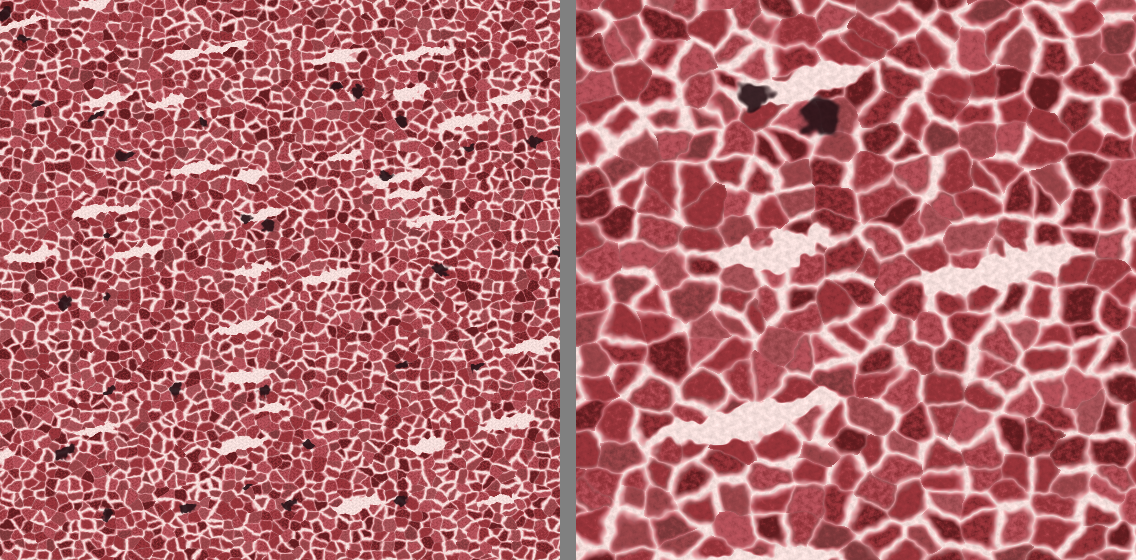
Left: the whole. Right: its middle third, enlarged.
Reproduce this texture procedurally as a Shadertoy shader.

```glsl
const vec3 PALE   = vec3(0.96, 0.87, 0.86);
const vec3 PINK   = vec3(0.87, 0.59, 0.61);
const vec3 ROSE   = vec3(0.74, 0.35, 0.39);
const vec3 DULL   = vec3(0.60, 0.33, 0.34);
const vec3 RED    = vec3(0.59, 0.20, 0.225);
const vec3 MAROON = vec3(0.39, 0.11, 0.125);
const vec3 NUCLEUS = vec3(0.16, 0.07, 0.09);

float hash1(vec2 p) {
    vec3 q = fract(vec3(p.xyx) * 0.1031);
    q += dot(q, q.yzx + 33.33);
    return fract((q.x + q.y) * q.z);
}

vec2 hash2(vec2 p) {
    return vec2(hash1(p + 17.3), hash1(p + 71.9));
}

// Layered sines, roughly -1 to 1
float waves(vec2 p) {
    float sum = 0.0, amp = 0.5;
    for (int i = 0; i < 4; i++) {
        sum += amp * sin(p.x + 1.7 * sin(p.y)) * cos(p.y + 1.3 * sin(p.x));
        p = mat2(1.5, 1.1, -1.1, 1.5) * p + 2.3;
        amp *= 0.6;
    }
    return sum;
}

float softMin(float a, float b, float k) {
    float h = max(k - abs(a - b), 0.0) / k;
    return min(a, b) - 0.25 * h * h * k;
}

vec2 cellPoint(vec2 id) {
    return id + 0.5 + 0.84 * (hash2(id) - 0.5);
}

vec2 nearestCell(vec2 p) {
    vec2 base = floor(p), best = base;
    float bestDist = 9.0;
    for (int y = -1; y <= 1; y++)
    for (int x = -1; x <= 1; x++) {
        vec2 id = base + vec2(x, y);
        vec2 r = cellPoint(id) - p;
        float d = dot(r, r);
        if (d < bestDist) { bestDist = d; best = id; }
    }
    return best;
}

// Distance to the rounded cell wall; every shared wall has its own gap
float wallDistance(vec2 p, vec2 id, float gapSpread) {
    vec2 a = cellPoint(id) - p;
    float wall = 1.0;
    for (int y = -2; y <= 2; y++)
    for (int x = -2; x <= 2; x++) {
        if (x == 0 && y == 0) continue;
        vec2 other = id + vec2(x, y);
        vec2 b = cellPoint(other) - p;
        float gap = gapSpread * (hash1(id + other + 5.7) - 0.55);
        wall = softMin(wall, dot(0.5 * (a + b), normalize(b - a)) - gap, 0.12);
    }
    return wall;
}

// Sparse ellipses: 1 at a centre, 0 at its rim
float scatter(vec2 p, vec2 radii, float share, float seed) {
    vec2 base = floor(p);
    float best = -1.0;
    for (int y = -1; y <= 1; y++)
    for (int x = -1; x <= 1; x++) {
        vec2 id = base + vec2(x, y);
        if (hash1(id + seed) > share) continue;
        vec2 r = p - id - hash2(id + seed);
        vec2 size = radii * (0.6 + 0.7 * hash2(id + seed + 40.0));
        best = max(best, 1.0 - length(r / size));
    }
    return best;
}

vec3 cellColor(vec2 id, float mottle) {
    float pick = hash1(id + 8.0) + 0.22 * mottle;
    vec3 col = mix(MAROON, RED, smoothstep(0.0, 0.4, pick));
    col = mix(col, ROSE, 0.75 * smoothstep(0.6, 1.0, pick));
    return mix(col, DULL, 0.5 * step(0.8, hash1(id + 23.0)));
}

void mainImage(out vec4 fragColor, in vec2 fragCoord) {
    vec2 uv = fragCoord / iResolution.y;
    vec2 bend = vec2(waves(uv * 55.0), waves(uv * 55.0 + 9.0));
    float broad = waves(uv * 13.0 + 4.0);
    float mottle = waves(uv * 480.0);

    // Packed cells, a little flattened
    vec2 p = (uv + 0.005 * bend) * vec2(48.0, 56.0);
    vec2 id = nearestCell(p);
    float wall = wallDistance(p, id, 0.25);

    // Tilted tears widen the gaps
    vec2 tilted = mat2(0.98, -0.2, 0.2, 0.98) * (uv + 0.009 * bend);
    float tear = scatter(tilted * vec2(7.0, 14.0), vec2(0.4, 0.16), 0.42, 3.0);
    wall -= 0.5 * smoothstep(0.0, 0.6, tear) + 0.025 * broad;
    wall += 0.025 * mottle;

    // Pale gap, pink rim, stained body
    vec3 body = cellColor(id, mottle + 0.5 * broad);
    vec3 rim = mix(ROSE, DULL, hash1(id + 31.0));
    vec3 col = mix(PALE, PINK, smoothstep(-0.04, 0.06, wall));
    col = mix(col, rim, smoothstep(0.03, 0.13, wall));
    col = mix(col, body, smoothstep(0.09, 0.21, wall));

    // Dark nuclei
    vec2 spotPos = (tilted + 0.003 * bend) * 9.0;
    float spot = scatter(spotPos, vec2(0.13, 0.085), 0.33, 60.0);
    col = mix(col, NUCLEUS, 0.92 * smoothstep(0.0, 0.35, spot));

    col *= 1.0 + 0.10 * mottle;
    fragColor = vec4(clamp(col, 0.0, 1.0), 1.0);
}
```
